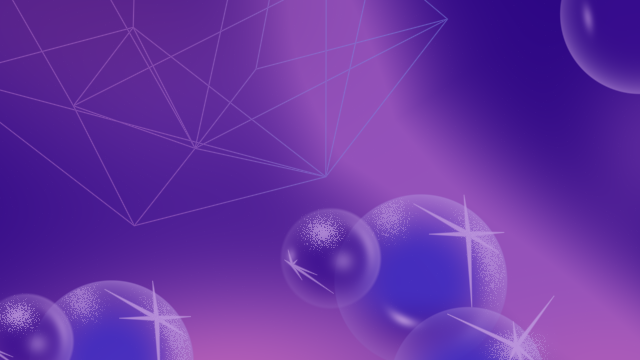
Reproduce this background procedurally as a Shadertoy shader.

```glsl
// Violet backdrop with a thin wire network and glossy, grainy soap bubbles.
// Soft Gaussian glows blend the backdrop, segment distances draw the wires and
// sparkles, and each bubble is a shaded disc with a core, a rim and highlights.

const vec3 DEEP = vec3(.14, .0, .50);
const vec3 ORCHID = vec3(.58, .32, .73);
const vec3 PINK = vec3(.73, .38, .72);
const vec3 PLUM = vec3(.34, .12, .50);
const vec3 BLUE = vec3(.25, .17, .75);
const vec3 INDIGO = vec3(.22, .05, .56);
const vec3 LILAC = vec3(.73, .58, .86);

// Wire corners in units of canvas height, and the pairs they join
const vec2 NODES[19] = vec2[](
    vec2(.373, .373), vec2(.542, .588), vec2(.905, .509), vec2(.204, .706),
    vec2(.711, .808), vec2(1.243, .947), vec2(.37, .924), vec2(0, .66),
    vec2(0, .75), vec2(0, .826), vec2(.035, 1), vec2(.308, 1), vec2(.372, 1),
    vec2(.632, 1), vec2(.748, 1), vec2(.906, 1), vec2(1.014, 1),
    vec2(1.18, 1), vec2(.787, 1));
const ivec2 EDGES[24] = ivec2[](
    ivec2(0, 1), ivec2(0, 2), ivec2(0, 3), ivec2(0, 7), ivec2(1, 2), ivec2(1, 3),
    ivec2(1, 4), ivec2(1, 5), ivec2(1, 13), ivec2(1, 6), ivec2(1, 11), ivec2(2, 5),
    ivec2(2, 15), ivec2(2, 16), ivec2(2, 6), ivec2(2, 8), ivec2(3, 6), ivec2(3, 10),
    ivec2(3, 18), ivec2(4, 5), ivec2(4, 14), ivec2(6, 9), ivec2(6, 12), ivec2(5, 17));

// Sparkle ray tips, relative to the sparkle centre
const vec2 CROSS[6] = vec2[](vec2(-.05, .45), vec2(.04, -.84), vec2(-.63, .35),
    vec2(.35, -.21), vec2(-.45, .0), vec2(.41, .02));
const vec2 FLARE[6] = vec2[](vec2(.48, .64), vec2(-.88, .41), vec2(-.04, .31),
    vec2(.28, -.24), vec2(-.1, -.2), vec2(.1, -.3));
const vec2 STREAK[6] = vec2[](vec2(.83, -.57), vec2(.5, -.2), vec2(-.08, .3),
    vec2(-.15, .1), vec2(.2, -.3), vec2(.1, .1));

float hash(vec2 p) {
    vec3 h = fract(p.xyx * .1031);
    h += dot(h, h.yzx + 33.33);
    return fract((h.x + h.y) * h.z);
}

float glow(vec2 p, vec2 centre, vec2 size) {
    vec2 d = (p - centre) / size;
    return exp(-dot(d, d));
}

// x: distance to a segment, y: position along it
vec2 segment(vec2 p, vec2 a, vec2 b) {
    vec2 d = b - a;
    float h = clamp(dot(p - a, d) / dot(d, d), 0., 1.);
    return vec2(length(p - a - d * h), h);
}

// Soft crescent around the unit circle's centre
float crescent(vec2 q, float radius, float angle, float width, float spread) {
    float across = (length(q) - radius) / width;
    float along = (1. - dot(normalize(q + 1e-5), vec2(cos(angle), sin(angle)))) / spread;
    return exp(-across * across - along);
}

float speckle(vec2 p, float density) {
    float h = hash(floor(p * 430.));
    return density * .5 + .5 * smoothstep(h - .12, h + .12, density * 1.1 - .1);
}

float sparkle(vec2 q, vec2 tips[6], float blur) {
    float ink = 0.;
    for (int i = 0; i < 6; i++) {
        vec2 s = segment(q, vec2(0), tips[i]);
        float halfWidth = .028 * (1. - s.y) + .004;
        ink = max(ink, smoothstep(blur, -blur, s.x - halfWidth));
    }
    return ink;
}

vec3 backdrop(vec2 p) {
    float ridge = min(segment(p, vec2(.87, 1.1), vec2(1.03, .62)).x,
                      segment(p, vec2(1.03, .62), vec2(1.75, 0)).x);
    float light = .06 + .85 * exp(-ridge * ridge / .042);
    light += .43 * glow(p, vec2(.55, .75), vec2(.6, .35));
    light += .3 * glow(p, vec2(.1, 1), vec2(.5, .25));
    light += .4 * glow(p, vec2(1.82, .6), vec2(.2, .25));
    light += .85 * glow(p, vec2(.75, -.1), vec2(.8, .4));
    vec3 c = mix(DEEP, ORCHID, min(light, 1.));
    c = mix(c, PLUM, .6 * glow(p, vec2(.2, 1), vec2(.55, .3)));
    c = mix(c, PINK, .9 * glow(p, vec2(.62, -.08), vec2(.5, .22)));
    return mix(c, PINK, .6 * glow(p, vec2(1.7, -.05), vec2(.35, .2)));
}

// Disc with a tinted core and a rim brightest towards the light; q is unit-sized
vec3 bubble(vec3 c, vec2 q, float blur, vec3 core, float tint, vec2 light) {
    float d = length(q), inside = smoothstep(1. + blur, 1. - blur, d);
    c = mix(c, core, inside * tint * (1. - .85 * smoothstep(.25, 1., d)));
    float rim = pow(min(d, 1.), 5.) * (.22 + .38 * max(dot(q, light), 0.));
    return mix(c, LILAC, inside * rim);
}

// A large bubble with a small one overlapping its left side
vec3 bubblePair(vec3 c, vec2 p, vec2 centre, float size, float px) {
    float r = .24 * size, rSmall = .138 * size;
    vec2 q = (p - centre) / r;
    vec2 s = (p - centre - vec2(-.25, .062) * size) / rSmall;
    c = bubble(c, q, px / r, mix(BLUE, INDIGO, smoothstep(-.1, -.8, q.y)), .9, vec2(.5, .85));
    float inside = smoothstep(1., .97, length(q));
    float grain = .75 * glow(q, vec2(-.36, .74), vec2(.2, .22)) + .8 * crescent(q, .84, .4, .15, .16);
    c = mix(c, LILAC, inside * .75 * speckle(p, grain));
    c = mix(c, LILAC, .85 * crescent(q, .5, -2., .06, .06) + .3 * inside * crescent(q, .85, -.75, .1, .05));
    c = mix(c, LILAC, .85 * sparkle(q - vec2(.55, .54), CROSS, px / r));
    // Small bubble
    c = bubble(c, s, .04, INDIGO, .75, vec2(.7, .5));
    c = mix(c, LILAC, .9 * speckle(p, .95 * glow(s, vec2(-.17, .54), vec2(.34, .28))));
    c = mix(c, LILAC, .5 * glow(s, vec2(.25, -.05), vec2(.22)) + .55 * crescent(s, .82, .4, .12, .25));
    c = mix(c, LILAC, .5 * glow(s, vec2(-.8, .05), vec2(.1, .15)));
    return mix(c, LILAC, .75 * sparkle(s - vec2(-.78, -.13), STREAK, px / rSmall));
}

void mainImage(out vec4 fragColor, in vec2 fragCoord) {
    vec2 p = fragCoord / iResolution.y;
    float px = 1. / iResolution.y;
    vec3 c = backdrop(p);

    // Wire network, lilac on the left and bluer on the right
    float wire = 0.;
    for (int i = 0; i < 24; i++) {
        float d = segment(p, NODES[EDGES[i].x], NODES[EDGES[i].y]).x;
        wire = max(wire, smoothstep(.0012 + px, .0012 - px, d));
    }
    c = mix(c, mix(vec3(.66, .42, .78), vec3(.48, .5, .86), smoothstep(.4, 1.1, p.x)), .65 * wire);

    c = bubblePair(c, p, vec2(1.169, .22), 1., px);
    c = bubblePair(c, p, vec2(.31, -.007), .95, px);

    // Bottom bubble with its flare
    vec2 q = (p - vec2(1.3, -.07)) / .217;
    c = bubble(c, q, px / .217, BLUE, .9, vec2(.7, .5));
    c = mix(c, LILAC, .8 * speckle(p, glow(q, vec2(.64, .46), vec2(.28, .2))));
    c = mix(c, LILAC, .9 * sparkle(q - vec2(.62, .5), FLARE, px / .217));

    // Top right bubble
    q = (p - vec2(1.778, .961)) / .222;
    c = bubble(c, q, px / .222, INDIGO, .8, vec2(-.6, -.8));
    c = mix(c, LILAC, .55 * glow(q, vec2(-.66 - .15 * q.y, -.05), vec2(.06, .16)));
    fragColor = vec4(c, 1);
}
```
